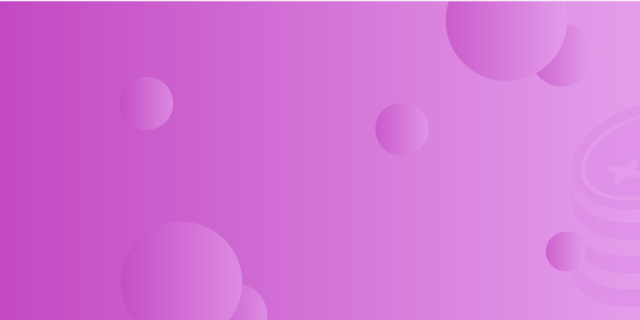
Reproduce this background procedurally as a Shadertoy shader.

```glsl
// Orchid backdrop: a horizontal gradient with shaded discs and a faint stack
// of coins at the right. Discs are circle distances filled with the same ramp;
// the coins are one tilted ellipse repeated downwards and cut into crescents.

// Lengths are in canvas heights, with the origin at the lower left.
const vec3 DEEP_ORCHID = vec3(0.765, 0.283, 0.765);
const vec3 PALE_ORCHID = vec3(0.893, 0.620, 0.920);
const vec3 COIN_SHADE = vec3(0.868, 0.550, 0.900);
const vec3 COIN_LIGHT = vec3(0.900, 0.630, 0.925);
const vec3 TOP_LINE = vec3(0.97, 0.93, 0.97);

const float DISC_OPACITY = 0.66;
const float TOP_LINE_HEIGHT = 0.004;

const vec2 COIN_CENTER = vec2(2.036, 0.516);
const vec2 COIN_RADII = vec2(0.258, 0.161);
const float COIN_TILT = 0.31;
const float COIN_OPACITY = 0.65;
const int RIM_COUNT = 3;
const float RIM_SPACING = 0.104;
const float RIM_TOP = 0.040;
const float RIM_BOTTOM = 0.094;
const vec2 MARK_CENTER = vec2(1.953, 0.461);

// Center and radius of each disc, back to front.
const int DISC_COUNT = 7;
const vec3 DISCS[DISC_COUNT] = vec3[DISC_COUNT](
    vec3(1.755, 0.828, 0.098), vec3(1.583, 0.937, 0.190),
    vec3(0.458, 0.677, 0.083), vec3(1.256, 0.596, 0.083),
    vec3(0.737, 0.015, 0.098), vec3(0.567, 0.117, 0.190),
    vec3(1.768, 0.214, 0.062));

// Coverage of a shape from its signed distance, smoothed over about a pixel.
float coverage(float distance) {
    float halfPixel = 0.75 / iResolution.y;
    return 1.0 - smoothstep(-halfPixel, halfPixel, distance);
}

// Approximate signed distance to the coin outline, shrunk by inset.
float coinDistance(vec2 p, float inset) {
    vec2 radii = COIN_RADII - inset;
    float c = cos(COIN_TILT), s = sin(COIN_TILT);
    vec2 q = p - COIN_CENTER;
    q = vec2(c * q.x + s * q.y, c * q.y - s * q.x);
    float k = length(q / radii);
    return k * (k - 1.0) / max(length(q / (radii * radii)), 1e-4);
}

float strokeDistance(vec2 p, vec2 a, vec2 b, float radius) {
    vec2 ab = b - a;
    float t = clamp(dot(p - a, ab) / dot(ab, ab), 0.0, 1.0);
    return length(p - a - t * ab) - radius;
}

vec3 drawCoins(vec3 color, vec2 p) {
    // Crescent-shaped rims below the top coin
    for (int i = 0; i < RIM_COUNT; i++) {
        float drop = float(i) * RIM_SPACING;
        float outer = coinDistance(p + vec2(0.0, drop + RIM_BOTTOM), 0.0);
        float cut = coinDistance(p + vec2(0.0, drop + RIM_TOP), 0.0);
        color = mix(color, COIN_SHADE, COIN_OPACITY * coverage(max(outer, -cut)));
    }

    // Top coin: outer band, bright ring and face
    color = mix(color, COIN_SHADE, COIN_OPACITY * coverage(coinDistance(p, 0.0)));
    color = mix(color, COIN_LIGHT, COIN_OPACITY * coverage(coinDistance(p, 0.030)));
    color = mix(color, COIN_SHADE, COIN_OPACITY * coverage(coinDistance(p, 0.042)));

    // Crossed strokes on the face
    vec2 q = p - MARK_CENTER;
    float mark = min(
        strokeDistance(q, vec2(-0.040, 0.010), vec2(0.050, -0.008), 0.012),
        strokeDistance(q, vec2(-0.022, -0.025), vec2(0.030, 0.030), 0.012));
    return mix(color, COIN_LIGHT, COIN_OPACITY * coverage(mark));
}

vec3 drawDiscs(vec3 color, vec3 backdrop, vec2 p) {
    for (int i = 0; i < DISC_COUNT; i++) {
        vec2 offset = p - DISCS[i].xy;
        float radius = DISCS[i].z;
        float ramp = clamp(0.5 + 0.5 * offset.x / radius, 0.0, 1.0);
        vec3 shade = mix(DEEP_ORCHID, PALE_ORCHID, ramp);
        // Blending with the plain backdrop hides any disc behind this one.
        vec3 fill = mix(backdrop, shade, DISC_OPACITY);
        color = mix(color, fill, coverage(length(offset) - radius));
    }
    return color;
}

void mainImage(out vec4 fragColor, in vec2 fragCoord) {
    vec2 p = fragCoord / iResolution.y;
    vec3 backdrop = mix(DEEP_ORCHID, PALE_ORCHID, fragCoord.x / iResolution.x);

    vec3 color = drawCoins(backdrop, p);
    color = drawDiscs(color, backdrop, p);
    color = mix(color, TOP_LINE, coverage(1.0 - TOP_LINE_HEIGHT - p.y));
    fragColor = vec4(color, 1.0);
}
```
